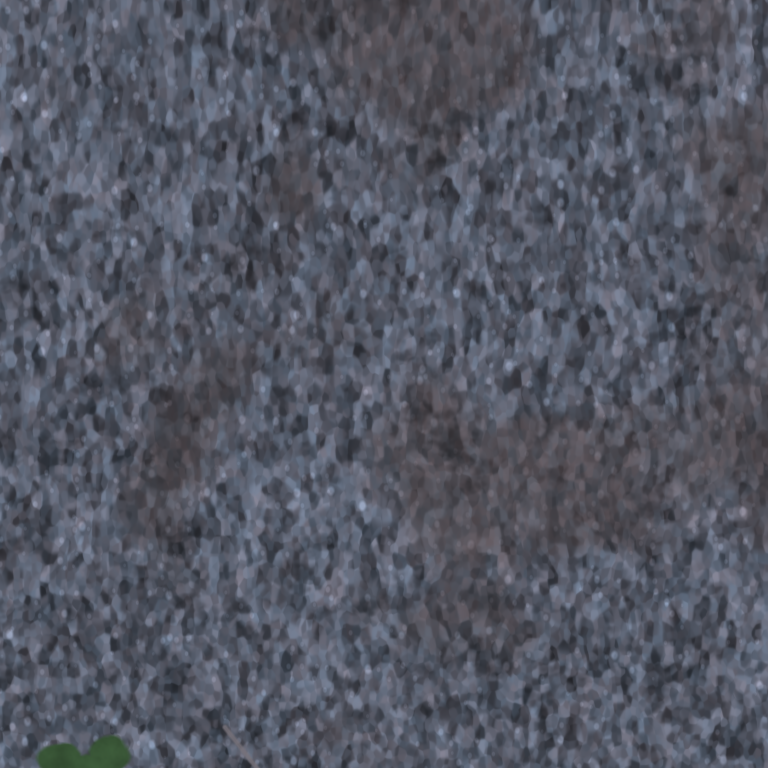
Write a WebGL 2 fragment shader that draws this texture.

```glsl
#version 300 es
precision highp float;

uniform vec2 u_resolution;
out vec4 fragColor;

vec2 hash2(vec2 p) {
    vec3 q = fract(p.xyx * vec3(0.1031, 0.1030, 0.0973));
    q += dot(q, q.yzx + 33.33);
    return fract((q.xx + q.yz) * q.zy);
}

float valueNoise(vec2 p) {
    vec2 cell = floor(p);
    vec2 f = fract(p);
    f = f * f * (3.0 - 2.0 * f);
    float low = mix(hash2(cell).x, hash2(cell + vec2(1.0, 0.0)).x, f.x);
    float high = mix(hash2(cell + vec2(0.0, 1.0)).x, hash2(cell + 1.0).x, f.x);
    return mix(low, high, f.y);
}

float fbm(vec2 p) {
    float sum = 0.0;
    float amplitude = 0.5;
    for (int i = 0; i < 4; i++) {
        sum += amplitude * valueNoise(p);
        p = mat2(1.6, 1.2, -1.2, 1.6) * p + 17.3;
        amplitude *= 0.5;
    }
    return sum / 0.9375;
}

// Soft-edged packed grains: x is tone, y is tint
vec2 grains(vec2 p, float sharpness, float seed) {
    vec2 cell = floor(p);
    vec2 sum = vec2(0.0);
    float total = 0.0;
    for (int y = -1; y <= 1; y++) {
        for (int x = -1; x <= 1; x++) {
            vec2 id = cell + vec2(x, y);
            vec2 delta = id + 0.1 + 0.8 * hash2(id + seed) - p;
            float weight = exp(-sharpness * dot(delta, delta));
            sum += weight * hash2(id + seed + 71.0);
            total += weight;
        }
    }
    return sum / total;
}

// Sparse pale chips, each kept inside its own cell
float flecks(vec2 p, float density, float seed) {
    vec2 id = floor(p);
    vec2 traits = hash2(id + seed);
    vec2 center = 0.3 + 0.4 * hash2(id + seed + 29.0);
    vec2 delta = (fract(p) - center) * vec2(1.15, 0.85);
    float radius = mix(0.13, 0.25, traits.y);
    float disc = 1.0 - smoothstep(radius * 0.45, radius * 1.3, length(delta));
    return disc * step(traits.x, density) * mix(0.4, 1.0, traits.y);
}

float ellipse(vec2 p, vec2 center, vec2 radii) {
    return (length((p - center) / radii) - 1.0) * min(radii.x, radii.y);
}

float segment(vec2 p, vec2 a, vec2 b) {
    vec2 axis = b - a;
    float t = clamp(dot(p - a, axis) / dot(axis, axis), 0.0, 1.0);
    return length(p - a - axis * t);
}

float fill(float distance, float blur) {
    return 1.0 - smoothstep(-blur, blur, distance);
}

void main() {
    vec2 uv = gl_FragCoord.xy / u_resolution;

    // Upright grains, longer toward the top, with a wandering lean
    vec2 bent = uv + 0.012 * vec2(fbm(uv * 14.0), fbm(uv * 14.0 + 50.0));
    bent.y *= 1.12 - 0.17 * bent.y;
    vec2 coarse = grains(bent * vec2(86.0, 52.0), 9.0, 3.0);
    vec2 fine = grains(bent * vec2(135.0, 88.0), 7.0, 140.0);

    // Brown soil settles in the lower and right parts
    float soilField = fbm(uv * 5.0 + 8.0) + 0.14 * (uv.x - uv.y);
    float soil = smoothstep(0.5, 0.74, soilField);
    float pits = smoothstep(0.64, 0.82, fbm(uv * vec2(21.0, 24.0) + 31.0));
    float shade = fbm(uv * 9.0 + 90.0) - 0.5;

    // Stone tones
    float contrast = mix(1.0, 0.6, soil);
    float tone = 0.21 * (coarse.x - 0.5) + 0.13 * (fine.x - 0.5);
    float light = 0.353 + contrast * (tone + 0.7 * tone * abs(tone)) + 0.09 * shade;
    light += 0.16 * flecks(uv * 43.0, 0.13, 7.0) * contrast;
    light += 0.10 * flecks(uv * 61.0 + 0.5, 0.14, 210.0) * contrast;
    light *= (1.0 - 0.12 * soil) * (1.0 - 0.27 * pits);

    // Slate colour, tinted per grain and warmed by soil
    vec3 slate = vec3(0.945, 1.0, 1.15);
    vec3 tint = vec3(-0.05, 0.02, 0.05) * (coarse.y + fine.y - 1.0);
    vec3 color = light * (slate + tint);
    color *= mix(vec3(1.0), vec3(1.06, 0.97, 0.92), soil);

    // Dry stalk
    float stalk = segment(uv, vec2(0.293, 0.053), vec2(0.342, -0.01));
    color = mix(color, vec3(0.47, 0.45, 0.48), 0.8 * fill(stalk - 0.003, 0.002));

    // Leaf lobes at the lower edge
    vec2 leafPoint = uv + 0.009 * (fbm(uv * 45.0) - 0.5);
    float leaf = ellipse(leafPoint, vec2(0.078, 0.010), vec2(0.031, 0.021));
    leaf = min(leaf, ellipse(leafPoint, vec2(0.143, 0.018), vec2(0.027, 0.023)));
    leaf = min(leaf, ellipse(leafPoint, vec2(0.112, 0.002), vec2(0.030, 0.016)));
    vec3 leafColor = vec3(0.22, 0.33, 0.21) * (0.85 + 0.3 * fbm(uv * 50.0));
    color = mix(color, leafColor, fill(leaf, 0.003));

    fragColor = vec4(color, 1.0);
}
```
